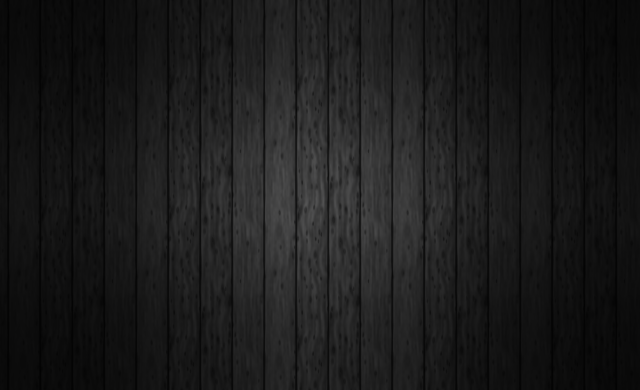
This texture is drawn by a Shadertoy shader. Its source:

```glsl
// Dark charcoal wood planks, upright, lit by a soft glow in the middle.

const vec2 TILES = vec2(5.0, 3.0);       // repeats of the wood across and down
const float PLANKS = 4.0;                // planks in each repeat
const float SEAM_OFFSET = 0.013;         // first seam, in canvas widths
const float SEAM_HALF_WIDTH = 0.028;     // in plank widths
const float SEAM_DARKNESS = 0.62;
const float SHADOW_WIDTH = 0.09;         // soft shade beside a seam
const float FIBRE_CONTRAST = 0.62;
const float RING_CONTRAST = 0.10;
const float FLECK_DARKNESS = 0.36;
const vec2 FLECK_CELLS = vec2(32.0, 13.0);
const vec2 KNOT_CELLS = vec2(12.0, 7.0);
const vec2 GLOW_FALLOFF = vec2(1.27, 0.62);
const vec3 GLOW_COLOR = vec3(0.252, 0.252, 0.253);
const float TAU = 6.2831853;

float hash(vec2 p) {
    vec3 h = fract(vec3(p.xyx) * 0.1031);
    h += dot(h, h.yzx + 33.33);
    return fract((h.x + h.y) * h.z);
}

// Value noise that wraps after `period` cells
float wrapNoise(vec2 p, vec2 period, float seed) {
    p *= period;
    vec2 i = floor(p), f = fract(p);
    f = f * f * (3.0 - 2.0 * f);
    vec2 a = mod(i, period) + seed, b = mod(i + 1.0, period) + seed;
    return mix(mix(hash(a), hash(vec2(b.x, a.y)), f.x),
               mix(hash(vec2(a.x, b.y)), hash(b), f.x), f.y);
}

// Wrapping cellular spots; `density` is the share of cells that hold one
float cellSpots(vec2 p, vec2 period, float density, float seed) {
    p *= period;
    vec2 cell = floor(p);
    float spots = 0.0;
    for (int y = -1; y <= 1; y++)
    for (int x = -1; x <= 1; x++) {
        vec2 c = cell + vec2(x, y);
        vec2 id = mod(c, period) + seed;
        vec2 center = c + vec2(hash(id + 7.1), hash(id + 19.7));
        float radius = mix(0.3, 0.75, hash(id + 31.3));
        float present = step(hash(id + 43.9), density);
        float spot = present * (1.0 - smoothstep(0.1, 1.0, length(p - center) / radius));
        spots = max(spots, spot);
    }
    return spots;
}

// Brightness of the wood; p spans 0..1 over one repeat
float wood(vec2 p) {
    float plankX = p.x * PLANKS;
    float plank = mod(floor(plankX), PLANKS);
    float across = fract(plankX) - 0.5;
    float seed = plank * 17.0 + 3.0;
    float figured = step(0.5, plank) * step(plank, 2.5);

    // Fibres sway slightly along the plank
    float sway = sin(TAU * p.y + seed) + 0.5 * sin(TAU * 3.0 * p.y + seed * 2.0);
    vec2 q = p + vec2(0.004 * sway, 0.0);
    float fibre = 0.40 * wrapNoise(q, vec2(72.0, 9.0), seed)
                + 0.30 * wrapNoise(q, vec2(44.0, 4.0), seed + 90.0)
                + 0.18 * wrapNoise(q, vec2(68.0, 36.0), seed + 180.0)
                + 0.12 * wrapNoise(q, vec2(16.0, 5.0), seed + 270.0);

    // Growth rings bend into arches around the plank's middle
    float bend = 2.2 * sin(TAU * p.y + seed) + 1.3 * sin(TAU * 2.0 * p.y + seed);
    float ring = sin(26.0 * abs(across + 0.06 * sway) + bend
                     + 4.0 * wrapNoise(q, vec2(20.0, 6.0), seed + 360.0));

    // Dark pores and knots, most of them on the two figured planks
    float ragged = 0.45 + 0.9 * wrapNoise(q, vec2(64.0, 30.0), seed + 450.0);
    float flecks = cellSpots(q, FLECK_CELLS, mix(0.10, 0.30, figured), seed);
    float knots = cellSpots(q, KNOT_CELLS, 0.16 * figured, seed + 60.0);
    float marks = min(1.0, (flecks + 0.8 * knots) * ragged);

    float tone = 1.02 + 0.05 * cos(TAU * plank / PLANKS);
    tone *= 1.0 + FIBRE_CONTRAST * (fibre - 0.5);
    tone *= 1.0 + RING_CONTRAST * mix(0.35, 1.0, figured) * ring;
    return tone * (1.0 - FLECK_DARKNESS * marks);
}

// Dark gap between planks, with a shaded and a lit edge
float seamShade(vec2 p, float pixel) {
    float x = fract(p.x * PLANKS);
    float side = min(x, 1.0 - x);
    float wear = wrapNoise(p, vec2(PLANKS, 12.0), 500.0);
    float halfWidth = SEAM_HALF_WIDTH * mix(0.8, 1.2, wear);
    float gap = 1.0 - smoothstep(halfWidth - 0.5 * pixel, halfWidth + 0.5 * pixel, side);
    float shadow = 0.22 * exp(-(1.0 - x) / SHADOW_WIDTH) + 0.10 * exp(-x / SHADOW_WIDTH);
    float rim = 0.12 * wear * smoothstep(0.03, 0.06, x) * (1.0 - smoothstep(0.06, 0.12, x));
    return (1.0 - SEAM_DARKNESS * gap) * (1.0 - shadow + rim);
}

void mainImage(out vec4 fragColor, in vec2 fragCoord) {
    vec2 uv = fragCoord / iResolution.xy;
    vec2 p = (uv - vec2(SEAM_OFFSET, 0.0)) * TILES;
    float pixel = TILES.x * PLANKS / iResolution.x;

    // Glow that fades smoothly to every edge and wraps there
    vec2 away = 0.5 + 0.5 * cos(TAU * uv);
    vec3 glow = GLOW_COLOR * exp(-dot(GLOW_FALLOFF, away));

    fragColor = vec4(glow * wood(p) * seamShade(p, pixel), 1.0);
}
```
